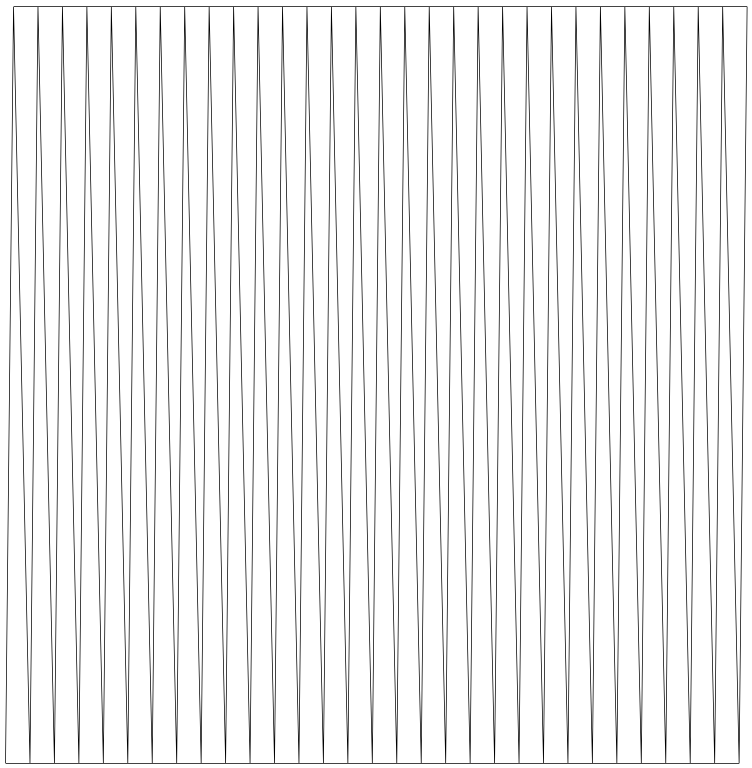
A Shadertoy shader for this pattern:

```glsl
// Thin black zigzag of thirty slanted teeth between two horizontal rules on white.
// Each family of parallel strokes is a clamped repeat; exact box coverage
// smooths the hairlines and merges them where they meet at the tips.

const float TEETH = 30.0;
const float PERIOD = 0.03184;       // tooth spacing; all lengths are in canvas heights
const float TOP = 0.9915;
const float BOTTOM = 0.0059;
const float LEFT_TOP = 0.0176;      // first tip on the upper rule
const float LEFT_BOTTOM = 0.0072;   // first tip on the lower rule
const float LINE_WIDTH = 0.00096;
const vec3 PAPER = vec3(1.0);
const vec3 INK = vec3(0.0);

// Share of a pixel centred on zero that lies within [lo, hi].
float coverage(float lo, float hi, float pixel) {
    return clamp((min(hi, 0.5 * pixel) - max(lo, -0.5 * pixel)) / pixel, 0.0, 1.0);
}

float stroke(float offset, float width, float pixel) {
    return coverage(offset - 0.5 * width, offset + 0.5 * width, pixel);
}

// Signed offset from x to the nearest of the copies 0..last of a line.
float nearestCopy(float x, float start, float period, float last) {
    float index = clamp(round((x - start) / period), 0.0, last);
    return start + index * period - x;
}

// Union of two strokes: their sum less the part they share.
float strokePair(float a, float b, float width, float pixel) {
    float shared = coverage(max(a, b) - 0.5 * width, min(a, b) + 0.5 * width, pixel);
    return stroke(a, width, pixel) + stroke(b, width, pixel) - shared;
}

float zigzag(vec2 p, float pixel) {
    float height = clamp((p.y - BOTTOM) / (TOP - BOTTOM), 0.0, 1.0);
    float riseStart = mix(LEFT_BOTTOM, LEFT_TOP, height);
    float fallStart = mix(LEFT_BOTTOM + PERIOD, LEFT_TOP, height);
    float rise = nearestCopy(p.x, riseStart, PERIOD, TEETH);
    float fall = nearestCopy(p.x, fallStart, PERIOD, TEETH - 1.0);
    float inside = coverage(BOTTOM - p.y, TOP - p.y, pixel);
    return strokePair(rise, fall, LINE_WIDTH, pixel) * inside;
}

float rule(vec2 p, float left, float y, float pixel) {
    float right = left + TEETH * PERIOD;
    return stroke(y - p.y, LINE_WIDTH, pixel) * coverage(left - p.x, right - p.x, pixel);
}

void mainImage(out vec4 fragColor, in vec2 fragCoord) {
    float pixel = 1.0 / iResolution.y;
    vec2 p = fragCoord * pixel;

    float ink = zigzag(p, pixel);
    ink = max(ink, rule(p, LEFT_TOP, TOP, pixel));
    ink = max(ink, rule(p, LEFT_BOTTOM, BOTTOM, pixel));

    fragColor = vec4(mix(PAPER, INK, ink), 1.0);
}
```
